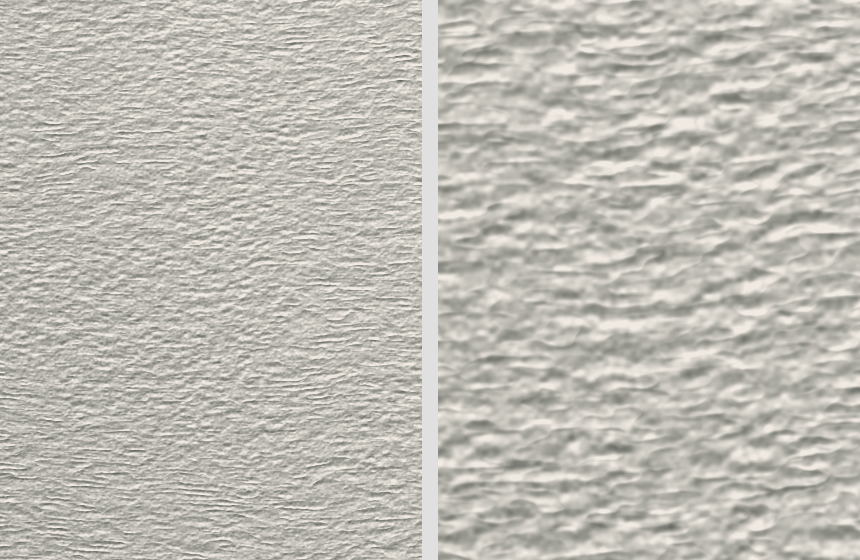
Left: the whole. Right: its middle third, enlarged.
This texture is drawn by a Shadertoy shader. Its source:

```glsl
const vec3 SHADOW = vec3(0.47, 0.48, 0.45);
const vec3 LIGHT = vec3(0.89, 0.87, 0.84);

float hash(vec2 p) {
    return fract(sin(dot(p, vec2(127.1, 311.7))) * 43758.5453);
}

// One horizontal strand of smooth noise, shifted at random per row
float strand(float x, float row) {
    x += 17.0 * hash(vec2(row, 3.7));
    float cell = floor(x);
    float f = smoothstep(0.0, 1.0, x - cell);
    return mix(hash(vec2(cell, row)), hash(vec2(cell + 1.0, row)), f);
}

float strandNoise(vec2 p) {
    float row = floor(p.y);
    float f = smoothstep(0.0, 1.0, p.y - row);
    return mix(strand(p.x, row), strand(p.x, row + 1.0), f);
}

float cloud(vec2 p) {
    vec2 q = mat2(0.8, 0.6, -0.6, 0.8) * p;
    return 0.65 * strandNoise(q) + 0.35 * strandNoise(q.yx * 2.1 + 9.0);
}

// Sharp crests along the middle level of the noise
float crease(vec2 p) {
    return 1.0 - abs(2.0 * strandNoise(p) - 1.0);
}

// Layer heights are divided by their frequency to keep slopes comparable
float clothHeight(vec2 p, float patchy) {
    float folds = crease(p * vec2(30.0, 112.0)) / 112.0;
    float ripples = crease(p * vec2(62.0, 165.0) + 31.0) / 165.0;
    float blocks = strandNoise(p * vec2(72.0, 135.0) + 57.0) / 135.0;
    float swell = strandNoise(p * vec2(14.0, 62.0) + 83.0) / 62.0;
    float threads = strandNoise(p * vec2(180.0, 250.0) + 11.0) / 250.0;
    return folds * mix(0.8, 0.3, patchy)
         + ripples * 0.4
         + blocks * mix(0.35, 1.25, patchy)
         + swell * 0.22
         + threads * 0.7;
}

// Slow drift of the folds and a fine ragged wobble
vec2 bend(vec2 p) {
    float drift = 0.04 * cloud(p * 2.5) + 0.009 * cloud(p * 9.0 + 4.0);
    float wobble = 0.003 * cloud(p * 50.0 + 21.0);
    float ragged = 0.0016 * cloud(p * 120.0 + 63.0);
    return p + vec2(wobble + ragged, drift + wobble + ragged);
}

// Brightness of a slope lit from above and slightly from the left
float relief(vec2 p, float patchy, float reach) {
    vec2 dx = vec2(reach, 0.0);
    vec2 dy = vec2(0.0, reach);
    float across = clothHeight(p - dx, patchy) - clothHeight(p + dx, patchy);
    float along = clothHeight(p - dy, patchy) - clothHeight(p + dy, patchy);
    return (along - 0.35 * across) / (2.0 * reach);
}

void mainImage(out vec4 fragColor, in vec2 fragCoord) {
    vec2 p = fragCoord / iResolution.y;
    float patchy = smoothstep(0.4, 0.65, cloud(p * 4.0 + 6.0));

    // Raised folds, with both deep shadows and highlights softened
    float slope = relief(bend(p), patchy, 0.0009);
    slope /= 1.0 + 0.2 * abs(slope);

    // Woven grain and broad uneven light
    float grain = strandNoise(p * vec2(290.0, 320.0)) - 0.5;
    float glow = 0.1 * (p.x + p.y - 0.87) + 0.08 * (cloud(p * 3.0 + 40.0) - 0.5);

    float tone = 0.65 + 0.43 * slope + 0.28 * grain + glow;
    fragColor = vec4(mix(SHADOW, LIGHT, clamp(tone, -0.4, 1.12)), 1.0);
}
```
